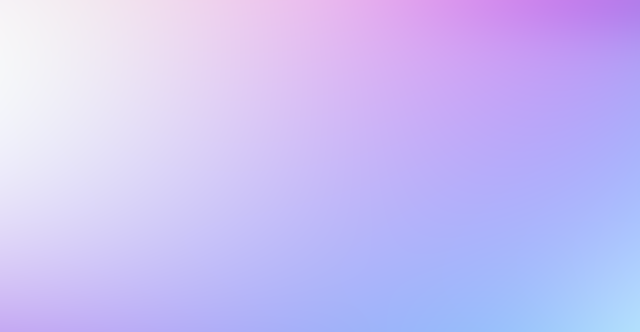
A Shadertoy shader for this background:

```glsl
#define RIM_DEPTH 0.13
#define RIM_START 0.45
#define RIM_TINT vec3(-0.03, -0.10, -0.02)
#define SKY_RADIUS 0.32
#define SKY_TINT vec3(0.06, 0.03, 0.0)

// Upper edge, left to right
const vec3 PEARL  = vec3(0.965, 0.950, 0.965);
const vec3 BLUSH  = vec3(0.935, 0.820, 0.930);
const vec3 ORCHID = vec3(0.880, 0.650, 0.940);
const vec3 VIOLET = vec3(0.730, 0.590, 0.940);

// Middle height
const vec3 FROST    = vec3(0.930, 0.925, 0.980);
const vec3 LAVENDER = vec3(0.840, 0.800, 0.970);
const vec3 LILAC    = vec3(0.745, 0.685, 0.975);
const vec3 CORNFLOWER = vec3(0.660, 0.710, 0.990);

// Lower edge
const vec3 MAUVE      = vec3(0.770, 0.660, 0.950);
const vec3 PERIWINKLE = vec3(0.690, 0.680, 0.970);
const vec3 AZURE      = vec3(0.600, 0.720, 0.980);
const vec3 SKY        = vec3(0.640, 0.850, 0.990);

// Cubic weights through four evenly spaced stops
vec4 cubicWeights(float x) {
    float u = 3.0 * x;
    float a = u - 1.0, b = u - 2.0, c = u - 3.0;
    return vec4(-a * b * c / 6.0, u * b * c / 2.0,
                -u * a * c / 2.0, u * a * b / 6.0);
}

// Quadratic weights for the lower, middle and upper ramps
vec3 quadraticWeights(float y) {
    return vec3((1.0 - y) * (1.0 - 2.0 * y),
                4.0 * y * (1.0 - y),
                y * (2.0 * y - 1.0));
}

float softGlow(float dist, float radius) {
    float r = dist / radius;
    return exp(-r * r);
}

void mainImage(out vec4 fragColor, in vec2 fragCoord) {
    vec2 uv = fragCoord / iResolution.xy;
    vec2 aspect = vec2(iResolution.x / iResolution.y, 1.0);

    // Smooth colour sheet spanned by three horizontal ramps
    vec4 across = cubicWeights(uv.x);
    vec3 upper  = mat4x3(PEARL, BLUSH, ORCHID, VIOLET) * across;
    vec3 middle = mat4x3(FROST, LAVENDER, LILAC, CORNFLOWER) * across;
    vec3 lower  = mat4x3(MAUVE, PERIWINKLE, AZURE, SKY) * across;
    vec3 color  = mat3(lower, middle, upper) * quadraticWeights(uv.y);

    // Saturated rim along the upper right
    float rim = softGlow(1.0 - uv.y, RIM_DEPTH);
    color += RIM_TINT * rim * smoothstep(RIM_START, 1.0, uv.x);

    // Pale glow in the lower right corner
    float corner = length((uv - vec2(1.0, 0.0)) * aspect);
    color += SKY_TINT * softGlow(corner, SKY_RADIUS);

    fragColor = vec4(clamp(color, 0.0, 1.0), 1.0);
}
```
